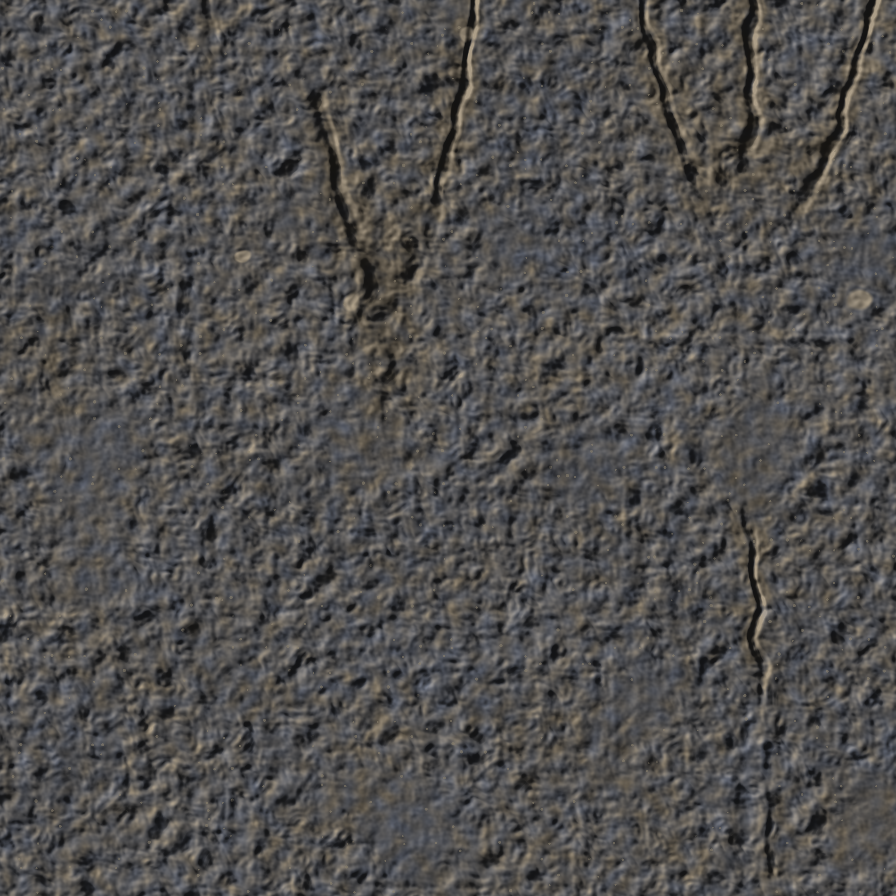
Reproduce this texture procedurally as a WebGL 1 fragment shader.

```glsl
precision highp float;
// Weathered asphalt: small rounded lumps of dark bitumen, lit from the upper left.
// A noise height field gives slopes and short cast shadows; cracks cut into it,
// and tan dust, specks and a few pale pebbles are laid on top.
uniform vec2 u_resolution;

vec2 hash2(vec2 p) {
  vec3 q = fract(p.xyx * vec3(0.1031, 0.1030, 0.0973));
  q += dot(q, q.yzx + 33.33);
  return fract((q.xx + q.yz) * q.zy);
}

float cornerSlope(vec2 cell, vec2 offset) {
  return dot(hash2(cell) * 2.0 - 1.0, offset);
}

// Gradient noise, roughly -0.7 to 0.7
float noise(vec2 p) {
  vec2 i = floor(p), f = fract(p);
  vec2 u = f * f * f * (f * (f * 6.0 - 15.0) + 10.0);
  vec2 e = vec2(1.0, 0.0);
  return mix(mix(cornerSlope(i, f), cornerSlope(i + e, f - e), u.x),
             mix(cornerSlope(i + e.yx, f - e.yx), cornerSlope(i + 1.0, f - 1.0), u.x), u.y);
}

vec2 warp(vec2 p) {
  return vec2(noise(p * 26.0 + 5.0), noise(p * 26.0 + 61.0));
}

// Wandering, mostly upright cracks that fade in and out
float crack(vec2 p, float width) {
  float line = abs(noise(p * vec2(3.2, 1.3) + vec2(11.3, 7.6)));
  float presence = noise(p * 4.0 + 17.0) + 0.35 * (p.x + p.y - 1.0);
  return (1.0 - smoothstep(0.2 * width, width, line)) * smoothstep(0.02, 0.25, presence);
}

float height(vec2 p) {
  vec2 w = warp(p);
  vec2 q = p + 0.006 * w;
  float lump = noise(q * 84.0 + 30.0);
  float h = noise(q * 44.0)
          + 0.8 * sqrt(lump * lump + 0.008)
          + 0.35 * noise(q.yx * 95.0 + 8.0)
          + 0.18 * noise(q * 175.0 + 70.0);
  float roughness = mix(0.45, 1.0, smoothstep(-0.38, -0.15, noise(p * 5.0 + 3.0)));
  return h * roughness - 0.8 * crack(p + 0.014 * w, 0.016);
}

// Sparse round grains, one at most per grid cell
float grains(vec2 p, float cells, float chance) {
  vec2 q = p * cells, id = floor(q);
  vec2 r = hash2(id + cells);
  float radius = 0.12 + 0.13 * r.y;
  float dist = length(fract(q) - 0.5 - 0.4 * (r - 0.5));
  float present = step(1.0 - chance, hash2(id + 7.0).x);
  return present * (1.0 - smoothstep(0.65 * radius, radius, dist));
}

void main() {
  vec2 p = gl_FragCoord.xy / min(u_resolution.x, u_resolution.y);
  vec2 toLight = vec2(-0.76, 0.65);

  // Slope light and short cast shadows
  float h = height(p);
  float lit = h - height(p + toLight * 0.005);
  float rise = 0.0;
  for (int i = 2; i <= 4; i++) {
    float reach = float(i);
    rise = max(rise, height(p + toLight * 0.0045 * reach) - h - 0.1 * reach);
  }
  float shadow = smoothstep(0.0, 0.45, rise);
  float tone = 0.307 + 0.42 * lit + 0.05 * h - 0.11 * shadow
             + 0.05 * noise(p * 230.0) + 0.04 * noise(p * 6.0 + 50.0);

  // Soft floor keeps the deepest shadows from going black
  float above = tone - 0.07;
  tone = min(0.07 + 0.5 * (above + sqrt(above * above + 0.003)), 0.62);

  // Blue-grey bitumen against tan dust
  vec2 w = warp(p);
  float dust = 0.4 + 1.3 * (tone - 0.28) + 0.9 * noise(p * 58.0 + 9.0)
             + 0.4 * noise(p * 9.0 + 21.0) + 0.5 * crack(p + 0.014 * w, 0.06);
  vec3 bitumenTint = vec3(0.93, 0.98, 1.10);
  vec3 dustTint = vec3(1.09, 1.00, 0.86);
  vec3 color = tone * mix(bitumenTint, dustTint, clamp(dust, 0.0, 1.0));

  // Tan specks and a few pale pebbles
  float speck = grains(p + 0.002 * w, 110.0, 0.06);
  color = mix(color, vec3(0.55, 0.51, 0.43), 0.55 * speck * (1.0 - shadow));
  float pebble = grains(p + 0.012 * w, 16.0, 0.02);
  vec3 pebbleColor = vec3(0.60, 0.55, 0.47) * (0.9 + 0.7 * lit);
  color = mix(color, pebbleColor, 0.85 * pebble);

  gl_FragColor = vec4(clamp(color, 0.0, 1.0), 1.0);
}
```
